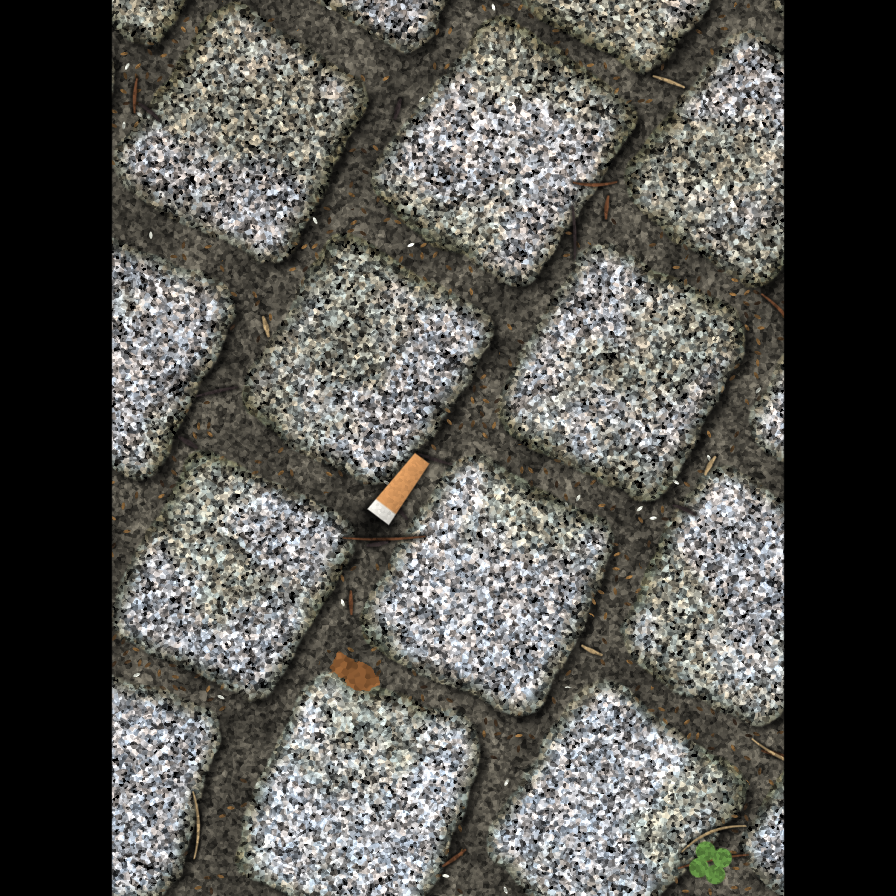
This texture is drawn by a Shadertoy shader. Its source:

```glsl
// Granite cobblestones in a tilted running bond, with soil, twigs and litter in the joints.

const vec2 PITCH = vec2(.247, .281);
const vec2 BOND_ORIGIN = vec2(.41, .596);
const mat2 BOND = mat2(.848, .53, -.53, .848);

vec3 hash3(vec2 p) {
    vec3 q = fract(p.xyx * vec3(.1031, .1030, .0973));
    q += dot(q, q.yxz + 33.33);
    return fract((q.xxy + q.yzz) * q.zyx);
}

// Rotates the frame, so that a shape drawn in it turns counterclockwise
vec2 turn(vec2 v, float a) {
    float c = cos(a), s = sin(a);
    return mat2(c, -s, s, c) * v;
}

float waves(vec2 p) {
    float sum = 0., amp = .5;
    for (int i = 0; i < 4; i++) {
        sum += amp * sin(p.x + 1.7 * sin(p.y * .8));
        p = mat2(.8, .6, -.6, .8) * p * 1.9 + 2.3;
        amp *= .6;
    }
    return sum;
}

// Soft cellular noise: three random values per grain
vec3 grains(vec2 p) {
    vec3 sum = vec3(0);
    float total = 0.;
    for (int k = 0; k < 9; k++) {
        vec2 cell = floor(p) + vec2(k % 3 - 1, k / 3 - 1);
        vec2 d = p - cell - hash3(cell).xy;
        float w = exp(-16. * dot(d, d));
        sum += w * hash3(cell + 71.7);
        total += w;
    }
    return sum / total;
}

// x: signed distance to the nearest stone, y: its random tone, z: side facing the light
vec3 cobbles(vec2 p) {
    vec2 q = BOND * (p - BOND_ORIGIN);
    float base = floor(q.x / PITCH.x + .5);
    float first = 9., second = 9., tone = 0., facing = 0.;
    for (int k = 0; k < 9; k++) {
        float column = base + float(k % 3 - 1);
        float row = floor(q.y / PITCH.y + .5 * column + .5) + float(k / 3 - 1);
        vec3 h = hash3(vec2(column, row) + 40.);
        vec2 center = vec2(column, row - .5 * column) * PITCH;
        vec2 world = BOND_ORIGIN + center * BOND;
        float twist = (h.z - .5) * .22 + .22 * smoothstep(.75, .25, world.x + world.y * .5);
        vec2 v = turn(q - center - (h.xy - .5) * .014, twist);
        v.x *= 1. + (h.y - .5) * 1.8 * v.y;
        vec2 b = abs(v) - vec2(.108, .123) * (.94 + .1 * h.yx) + .034;
        float d = length(max(b, 0.)) + min(max(b.x, b.y), 0.) - .034;
        if (d < first) {
            second = first; first = d; tone = h.x;
            facing = dot(v, vec2(-.8, .3)) / .12;
        } else second = min(second, d);
    }
    return vec3(max(first, .5 * (first - second) + .009), tone, facing);
}

void mainImage(out vec4 fragColor, in vec2 fragCoord) {
    vec2 p = fragCoord / iResolution.xy;
    float aa = 1. / iResolution.y;
    vec2 rough = p + .006 * vec2(waves(p * 19.), waves(p * 19. + 5.))
                   + .0022 * vec2(waves(p * 95.), waves(p * 95. + 8.));
    vec3 stone = cobbles(rough);
    float shade = smoothstep(.006, -.008, cobbles(rough + vec2(-.008, .007)).x);
    vec3 grain = grains(p * 165.), fine = grains(p * 310. + 9.);

    // Soil with crumbs and deep contact shadows
    vec3 col = vec3(.33, .315, .28) * (.35 + .75 * grain.x + .6 * fine.x);
    col *= 1. - .65 * shade;
    col *= .85 + .25 * waves(p * 40.);

    // Granite: crystals, dark mica, warm and cool tints, moss
    float tone = .65 + .62 * (grain.x - .5) + .46 * (fine.x - .5) - .09 * (p.y - .4);
    tone += .07 * (stone.y - .5) + .05 * waves(p * 26.) + .035 * stone.z;
    tone -= .3 * smoothstep(.68, .88, fine.y);
    vec3 granite = tone * mix(vec3(1.07, .98, .91), vec3(.94, 1., 1.07), .8 * grain.z + .3 - .25 * p.y);
    float moss = smoothstep(.1, .9, waves(p * 15. + 3.) + .5 * p.y) * .5;
    granite = mix(granite, granite * vec3(.74, .74, .58), moss);
    granite *= mix(vec3(.58, .58, .5), vec3(1.03), smoothstep(0., .026, -stone.x));
    col = mix(col, granite, smoothstep(.002, -.002, stone.x));
    float joint = smoothstep(-.008, .004, stone.x);

    // Small husks and pale petals, in drifts along the joints
    vec2 cell = floor(p * 75.);
    vec3 h = hash3(cell + 13.), kind = hash3(cell + 57.);
    vec2 v = turn(fract(p * 75.) - .3 - .4 * h.xy, h.z * 6.3);
    float husk = (length(v * vec2(1., 2.2)) - .3) / 75.;
    vec3 huskColor = kind.x > .93 ? vec3(.86, .87, .82) : mix(vec3(.17, .13, .1), vec3(.55, .41, .24), kind.y);
    float drift = step(kind.z, .28 + .35 * waves(p * 13. + 1.));
    col = mix(col, huskColor * (.7 + .6 * fine.z), smoothstep(aa, -aa, husk) * joint * drift);

    // Twigs and straw gathered where joints meet
    for (int i = 0; i < 72; i++) {
        vec3 a = hash3(vec2(i, 3.)), b = hash3(vec2(i, 19.));
        vec2 spot = vec2(floor(a.x * 6.) - 2.5, (floor(a.y * 11.) - 5.) * .5) * PITCH;
        vec2 t = p - BOND_ORIGIN - (spot + (vec2(a.z, b.x) - .5) * vec2(.035, .11)) * BOND;
        t = turn(t, b.y * 6.3);
        float reach = .011 + .045 * pow(b.z, 4.);
        t.y += (a.z - .5) * 14. * t.x * t.x;
        float width = mix(.0032, .0016, b.z) * (1. - .5 * abs(t.x) / reach);
        float d = length(vec2(max(abs(t.x) - reach, 0.), t.y)) - max(width, .0005);
        float pick = fract(a.x * 37. + b.x);
        vec3 twig = pick < .45 ? vec3(.2, .17, .17) : pick < .75 ? vec3(.42, .27, .18) : vec3(.69, .59, .43);
        col *= 1. - .5 * smoothstep(.005, 0., d);
        col = mix(col, twig * (.75 + .4 * fine.x - 60. * t.y), smoothstep(aa, -aa, d));
    }

    // Dry curled leaf
    vec2 leaf = turn(p - vec2(.4, .247), -.5);
    float leafEdge = length(leaf * vec2(1., 2.1 + 25. * leaf.x)) - .03 - .009 * waves(p * 110.);
    col = mix(col, vec3(.53, .35, .2) * (.7 + .5 * grain.x), smoothstep(aa, -aa, leafEdge));

    // Clover sprig
    for (int i = 0; i < 4; i++) {
        float angle = float(i) * 1.57 + .4;
        float d = length(p - vec2(.793, .037) - .014 * vec2(cos(angle), sin(angle))) - .011;
        col = mix(col, vec3(.36, .52, .25) * (.8 + .4 * fine.x), smoothstep(aa, -aa, d));
    }

    // Discarded filter stub with a pale burnt end
    vec2 stub = turn(p - vec2(.4466, .4557), .927);
    vec2 edge = abs(stub) - vec2(.041, .0125 - .06 * stub.x);
    float stubDist = max(edge.x, edge.y);
    col *= 1. - .7 * smoothstep(.022, 0., length(stub + vec2(.047, 0.)) - .008);
    col *= 1. - .5 * smoothstep(.008, 0., stubDist);
    vec3 paper = mix(vec3(.88, .87, .84), vec3(.8, .57, .36), smoothstep(-.028, -.025, stub.x));
    paper *= 1.02 + 9. * stub.y + .12 * (fine.x - .5);
    col = mix(col, paper, smoothstep(aa, -aa, stubDist));

    // Black side margins
    col *= smoothstep(-aa, aa, .375 - abs(p.x - .5));
    fragColor = vec4(clamp(col, 0., 1.), 1.);
}
```
